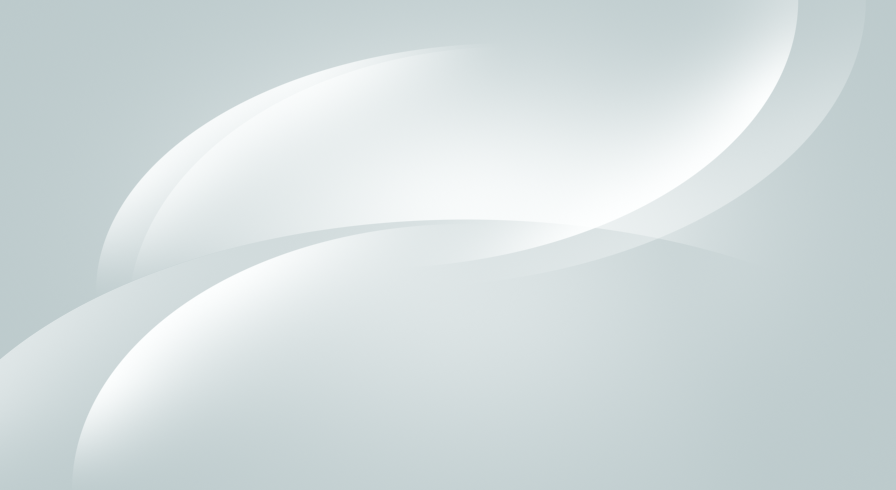
This background is drawn by a WebGL 2 fragment shader. Its source:

```glsl
#version 300 es
precision highp float;
// Pale grey-green backdrop with overlapping, softly lit crescent curves.

uniform vec2 u_resolution;
out vec4 outColor;

// Approximate distance to an ellipse, positive inside.
float ellipseDepth(vec2 p, vec2 center, vec2 radii) {
    vec2 q = (p - center) / radii;
    float k = length(q);
    return (1.0 - k) * k / max(length(q / radii), 0.001);
}

// Antialiased coverage of the inside of a shape.
float inside(float depth) {
    float pixel = 0.8 / u_resolution.y;
    return smoothstep(-pixel, pixel, depth);
}

// Light that starts at a crisp rim and fades inward.
float rimLight(float depth, float width) {
    float t = max(depth, 0.0) / width;
    return inside(depth) * exp(-t * sqrt(t));
}

// Soft round glow.
float glow(vec2 p, vec2 center, vec2 radii) {
    vec2 q = (p - center) / radii;
    return exp(-dot(q, q));
}

// Lay white light of a given opacity over a brightness.
float lighten(float light, float amount) {
    return 1.0 - (1.0 - light) * (1.0 - amount);
}

void main() {
    vec2 p = gl_FragCoord.xy / u_resolution.y;

    // Upper glow
    float light = 0.88 * glow(p, vec2(0.95, 0.56), vec2(0.47, 0.30));
    light = lighten(light, 0.12 * glow(p, vec2(1.0, 0.55), vec2(0.8, 0.5)));

    // Upper left crescent with a second rim inside it
    float outer = ellipseDepth(p, vec2(1.048, 0.405), vec2(0.852, 0.507));
    float inner = ellipseDepth(p, vec2(1.048, 0.357), vec2(0.786, 0.548));
    float fade = smoothstep(0.38, 0.66, p.y) * (1.0 - smoothstep(0.6, 1.05, p.x));
    light = lighten(light, 0.85 * fade * rimLight(outer, 0.11));
    light = lighten(light, 0.55 * fade * inside(outer) * rimLight(inner, 0.09));
    light = lighten(light, 0.18 * inside(outer) * smoothstep(0.4, 0.55, p.y)
        * (1.0 - smoothstep(0.4, 1.0, p.x)));

    // Lower sheet, covering the glow and dissolving to the right
    float sheet = ellipseDepth(p, vec2(0.952, -0.086), vec2(1.143, 0.638));
    float lower = 0.46 * glow(p, vec2(0.94, 0.43), vec2(0.48, 0.34));
    lower = lighten(lower, 0.08 * glow(p, vec2(0.95, 0.2), vec2(0.8, 0.5)));
    float sheetRim = rimLight(sheet, 0.2) * (1.0 - smoothstep(0.0, 0.75, p.x));
    lower = lighten(lower, 0.52 * sheetRim * smoothstep(-0.1, 0.2, p.y));
    float below = inside(sheet) * (1.0 - smoothstep(1.35, 1.6, p.x));
    light = mix(light, lower, below);

    // Wide right crescent
    float wide = ellipseDepth(p, vec2(0.81, 1.0), vec2(0.957, 0.586));
    fade = smoothstep(0.92, 1.4, p.x) * (1.0 - 0.8 * smoothstep(0.7, 1.02, p.y));
    light = lighten(light, 0.38 * fade * rimLight(wide, 0.19));

    // Bright right crescent
    float bright = ellipseDepth(p, vec2(0.75, 1.0), vec2(0.879, 0.548));
    fade = smoothstep(0.8, 1.25, p.x) * (1.0 - 0.65 * smoothstep(0.78, 1.02, p.y));
    light = lighten(light, 0.97 * fade * rimLight(bright, 0.13));

    // Lower left crescent
    float front = ellipseDepth(p, vec2(0.952, 0.0), vec2(0.805, 0.543));
    fade = smoothstep(-0.02, 0.24, p.y) * (1.0 - smoothstep(0.45, 1.02, p.x));
    light = lighten(light, 0.96 * fade * rimLight(front, 0.12));
    light = lighten(light, 0.2 * fade * rimLight(front, 0.3));

    vec3 color = mix(vec3(0.735, 0.79, 0.797), vec3(0.995, 1.0, 1.0), light);

    // Fine grain to hide banding
    float grain = fract(sin(dot(gl_FragCoord.xy, vec2(12.9898, 78.233))) * 43758.5453);
    outColor = vec4(color + (grain - 0.5) / 255.0, 1.0);
}
```
